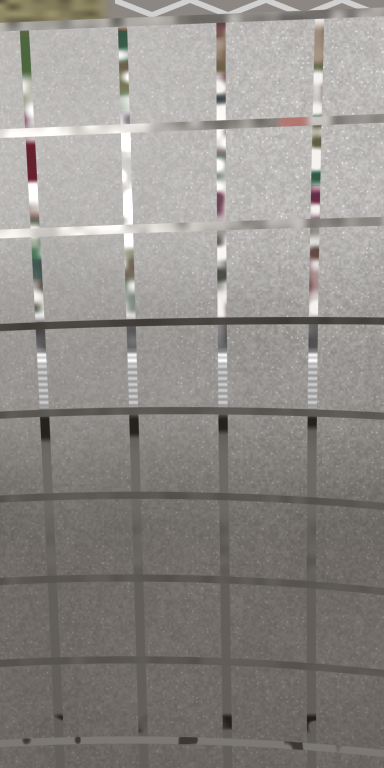
This pattern is drawn by a Shadertoy shader. Its source:

```glsl
// Frosted privacy film divided by a bent grid of clear, reflective strips.
// Rails and posts follow smooth perspective curves; hashed value noise gives
// the frosted grain, its sparkles and the broken reflections in the strips.

const vec2 SHEET = vec2(384.0, 768.0);   // design units, y runs downward
const float RAILS = 9.0;
const float POSTS = 4.0;

float hash(vec2 p) {
    vec3 q = fract(p.xyx * 0.1031);
    q += dot(q, q.yzx + 33.33);
    return fract((q.x + q.y) * q.z);
}

float noise(vec2 p) {
    vec2 c = floor(p), f = fract(p);
    f = f * f * (3.0 - 2.0 * f);
    float low = mix(hash(c), hash(c + vec2(1, 0)), f.x);
    float high = mix(hash(c + vec2(0, 1)), hash(c + 1.0), f.x);
    return mix(low, high, f.y);
}

float band(float d, float halfWidth, float soft) {
    return 1.0 - smoothstep(halfWidth - soft, halfWidth + soft, abs(d));
}

// Soft window that is one between a and b
float span(float v, float a, float b, float soft) {
    return smoothstep(a - soft, a + soft, v) * (1.0 - smoothstep(b - soft, b + soft, v));
}

vec3 warmGray(float g, float warmth) {
    return vec3(g + warmth, g, g - warmth);
}

// Height of rail j: tilted near the top, bowed near the bottom
float railY(float j, float x) {
    float d = x - 130.0;
    float level = 22.0 + 104.75 * j - 1.875 * j * j + 5.0 * sin(j * 0.7854);
    return level + mix(-0.04 * d, 0.00021 * d * d, smoothstep(1.0, 6.0, j));
}

float postX(float i, float y) {
    float t = y / SHEET.y;
    float spacing = 99.2 - 22.0 * t + 6.6 * t * t;
    return 221.0 + 7.0 * t * t + (i - 2.0) * spacing;
}

// Frosted pane: vertical light falloff, fine grain, scattered sparkles
vec3 frost(vec2 p, float soft) {
    float light = 0.725 - 0.145 * smoothstep(190.0, 380.0, p.y)
                - 0.16 * smoothstep(370.0, 540.0, p.y);
    light += 0.025 * (noise(p / 65.0) - 0.5) - 0.02 * smoothstep(660.0, 768.0, p.y);
    float upper = 1.0 - smoothstep(250.0, 650.0, p.y);
    float amount = mix(0.05, 0.09, upper * smoothstep(100.0, 320.0, p.x));
    float grain = noise(p / 2.1) + 0.6 * noise(p / 4.3 + 41.0) - 0.8;
    vec2 cell = floor(p / 5.0);
    vec2 spot = (cell + 0.25 + 0.5 * vec2(hash(cell), hash(cell + 71.0))) * 5.0;
    float glint = step(0.8, hash(cell + 19.0)) * band(length(p - spot), 0.8, soft);
    return warmGray(light + amount * (grain + 1.6 * glint), mix(0.018, 0.009, upper));
}

// Vertical strip: colourful mirror above, pale steps midway, dull below
vec3 postColor(float i, vec2 p) {
    float y = p.y;
    float streak = noise(vec2(i * 17.0 + p.x * 0.06, y / 11.0));
    float glare = exp(-pow((y - 175.0) / 65.0, 2.0)) * exp(-pow((p.x - 115.0) / 75.0, 2.0));
    float mirror = mix(0.28, 0.95, smoothstep(0.15, 0.8, streak)) + 0.55 * glare;
    vec3 tint = vec3(hash(vec2(i, floor(y / 31.0))), hash(vec2(i + 9.0, floor(y / 37.0))), 0.5) - 0.5;
    vec3 top = warmGray(mirror, 0.01) + 0.22 * tint * (1.0 - smoothstep(0.4, 0.95, mirror));
    float first = 1.0 - step(0.5, i);
    top = mix(top, vec3(0.30, 0.40, 0.24), first * span(y, 32.0, 78.0, 8.0));
    top = mix(top, vec3(0.40, 0.13, 0.18), first * span(y, 142.0, 182.0, 4.0));
    top = mix(top, vec3(0.52, 0.42, 0.34), step(1.5, i) * span(y, 25.0, 65.0, 8.0) * 0.7);
    float steps = 0.70 + 0.10 * sin(y * 1.05) + 0.2 * span(y, 353.0, 364.0, 3.0);
    float middle = mix(0.25 + 0.3 * streak, steps, smoothstep(346.0, 356.0, y));
    float low = 0.37 + 0.04 * span(y, 445.0, 520.0, 15.0)
              + 0.10 * (streak - 0.5) * span(y, 525.0, 575.0, 10.0);
    low -= 0.25 * span(y, 715.0, 732.0, 3.0) * smoothstep(0.4, 0.7, streak);
    low = mix(low, 0.13, span(y, 416.0, 440.0 - 4.0 * i, 4.0));
    vec3 color = mix(top, warmGray(middle, 0.0), smoothstep(314.0, 324.0, y));
    return mix(color, warmGray(low, 0.015), smoothstep(405.0, 412.0, y));
}

// Horizontal strip: glare on the upper rails, dark ones beneath
vec3 railColor(float j, vec2 p) {
    float streak = noise(vec2(p.x / 13.0, j * 7.0 + p.y * 0.05));
    float glare = mix(0.93, 0.60, smoothstep(100.0, 220.0, p.x)) * step(0.5, j);
    float bright = max(glare, 0.55) + 0.35 * (streak - 0.5);
    float dark = mix(0.26, 0.34, smoothstep(3.0, 4.0, j)) + 0.06 * (streak - 0.5);
    float last = step(7.5, j);
    dark = mix(dark, 0.47 - 0.25 * smoothstep(0.72, 0.85, streak), last);
    vec3 color = warmGray(mix(bright, dark, step(2.5, j)), 0.015);
    float blush = (1.0 - step(0.5, abs(j - 1.0))) * span(p.x, 280.0, 308.0, 6.0);
    return mix(color, vec3(0.75, 0.42, 0.40), 0.7 * blush);
}

// Room glimpsed over the upper edge, with a pale zigzag trim
vec3 roomColor(vec2 p, float soft) {
    vec3 shelf = mix(vec3(0.36, 0.34, 0.25), vec3(0.60, 0.57, 0.42), noise(p / vec2(13.0, 7.0)));
    vec3 color = mix(shelf, warmGray(0.53, 0.02), smoothstep(95.0, 115.0, p.x));
    float zigzag = 15.0 * abs(2.0 * fract(p.x / 76.0) - 1.0);
    return mix(color, vec3(0.82), band(p.y - zigzag, 3.0, soft) * step(115.0, p.x));
}

void mainImage(out vec4 fragColor, in vec2 fragCoord) {
    vec2 uv = fragCoord / iResolution.xy;
    vec2 p = vec2(uv.x, 1.0 - uv.y) * SHEET;
    float soft = max(SHEET.x / iResolution.x, 1.0) * 0.75;

    vec3 color = frost(p, soft);
    for (float i = 0.0; i < POSTS; i++)
        color = mix(color, postColor(i, p), band(p.x - postX(i, p.y), 4.6, soft));
    float edge = railY(0.0, p.x);
    color = mix(roomColor(p, soft), color, smoothstep(edge - soft, edge + soft, p.y));
    for (float j = 0.0; j < RAILS; j++)
        color = mix(color, railColor(j, p), band(p.y - railY(j, p.x), j < 2.5 ? 4.4 : 3.6, soft));
    fragColor = vec4(clamp(color, 0.0, 1.0), 1.0);
}
```
